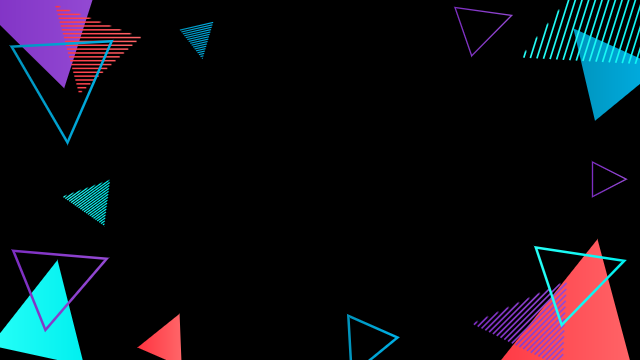
Write a WebGL 2 fragment shader that draws this background.

```glsl
#version 300 es
precision highp float;
// Neon triangles - solid, outlined and hatched - framing an empty black centre.

#define GRID_HEIGHT 4.32   // canvas height in grid units
#define BOLD 0.015         // half width of the heavy outlines
#define FINE 0.008         // half width of the light outlines

uniform vec2 u_resolution;
out vec4 outColor;

// Each palette entry is a left-to-right gradient.
const mat2x3 PURPLE = mat2x3(0.49, 0.18, 0.76, 0.58, 0.29, 0.83);
const mat2x3 RED    = mat2x3(1.00, 0.20, 0.25, 1.00, 0.40, 0.41);
const mat2x3 BLUE   = mat2x3(0.00, 0.58, 0.74, 0.00, 0.69, 0.90);
const mat2x3 CYAN   = mat2x3(0.15, 1.00, 0.97, 0.00, 0.94, 0.94);

struct Triangle { vec2 a, b, c; };

vec2 point;    // current position on the grid
float pixel;   // size of one pixel on the grid
vec3 color;    // accumulated image

// Signed distance to the line through a and b.
float lineDistance(vec2 p, vec2 a, vec2 b) {
  vec2 e = normalize(b - a);
  return dot(p - a, vec2(e.y, -e.x));
}

// Triangle distance with sharp corners, negative inside.
float triangleDistance(vec2 p, Triangle t) {
  float winding = sign(lineDistance(t.c, t.a, t.b));
  vec3 d = vec3(lineDistance(p, t.a, t.b), lineDistance(p, t.b, t.c), lineDistance(p, t.c, t.a));
  d *= -winding;
  return max(d.x, max(d.y, d.z));
}

// Antialiased coverage of a region and of a band around d = 0.
float coverage(float d) { return clamp(0.5 - d / pixel, 0.0, 1.0); }
float band(float d, float halfWidth) { return coverage(d - halfWidth) - coverage(d + halfWidth); }

void paint(Triangle t, mat2x3 palette, float mask) {
  float left = min(t.a.x, min(t.b.x, t.c.x));
  float right = max(t.a.x, max(t.b.x, t.c.x));
  float blend = clamp((point.x - left) / (right - left), 0.0, 1.0);
  color = mix(color, mix(palette[0], palette[1], blend), mask);
}

void solid(Triangle t, mat2x3 palette) {
  paint(t, palette, coverage(triangleDistance(point, t)));
}

void outline(Triangle t, mat2x3 palette, float halfWidth) {
  paint(t, palette, band(triangleDistance(point, t), halfWidth));
}

// Parallel bars counted from corner a; each bar is cut square at its ends.
void hatch(Triangle t, mat2x3 palette, float degrees, float spacing, float halfWidth) {
  float angle = radians(degrees);
  vec2 normal = vec2(-sin(angle), cos(angle));
  float offset = (fract(dot(point - t.a, normal) / spacing) - 0.5) * spacing;
  float ends = coverage(triangleDistance(point - normal * offset, t));
  paint(t, palette, ends * band(offset, halfWidth));
}

void main() {
  pixel = GRID_HEIGHT / u_resolution.y;
  point = gl_FragCoord.xy * pixel;
  color = vec3(0.0);

  // Upper left
  solid(Triangle(vec2(0.77, 3.26), vec2(1.174, 4.52), vec2(-0.40, 4.415)), PURPLE);
  hatch(Triangle(vec2(0.66, 4.263), vec2(1.69, 3.87), vec2(0.95, 3.19)), RED, 0.0, 0.0463, 0.009);
  outline(Triangle(vec2(0.14, 3.76), vec2(1.34, 3.825), vec2(0.81, 2.61)), BLUE, BOLD);
  hatch(Triangle(vec2(2.15, 3.97), vec2(2.56, 4.06), vec2(2.43, 3.61)), BLUE, 13.0, 0.026, 0.007);

  // Upper right
  outline(Triangle(vec2(5.46, 4.23), vec2(6.14, 4.135), vec2(5.66, 3.65)), PURPLE, FINE);
  solid(Triangle(vec2(6.88, 3.98), vec2(7.92, 3.51), vec2(7.14, 2.87)), BLUE);
  hatch(Triangle(vec2(6.246, 3.63), vec2(7.45, 5.12), vec2(8.60, 3.50)), CYAN, 72.5, 0.0764, 0.010);

  // Middle of both sides
  hatch(Triangle(vec2(0.75, 1.96), vec2(1.32, 2.16), vec2(1.25, 1.61)), CYAN, 36.0, 0.026, 0.007);
  outline(Triangle(vec2(7.11, 2.375), vec2(7.515, 2.17), vec2(7.11, 1.96)), PURPLE, FINE);

  // Lower left
  solid(Triangle(vec2(0.69, 1.20), vec2(1.01, -0.07), vec2(-0.114, 0.175)), CYAN);
  outline(Triangle(vec2(0.16, 1.31), vec2(1.28, 1.215), vec2(0.545, 0.36)), PURPLE, BOLD);
  solid(Triangle(vec2(2.155, 0.555), vec2(1.65, 0.15), vec2(2.18, -0.08)), RED);

  // Lower right
  outline(Triangle(vec2(4.18, 0.53), vec2(4.77, 0.27), vec2(4.22, -0.18)), BLUE, BOLD);
  solid(Triangle(vec2(7.17, 1.45), vec2(7.66, -0.38), vec2(5.71, -0.38)), RED);
  hatch(Triangle(vec2(5.665, 0.435), vec2(6.80, 0.95), vec2(6.75, -0.10)), PURPLE, 45.0, 0.048, 0.010);
  outline(Triangle(vec2(6.43, 1.35), vec2(7.49, 1.19), vec2(6.74, 0.42)), CYAN, BOLD);

  outColor = vec4(color, 1.0);
}
```
